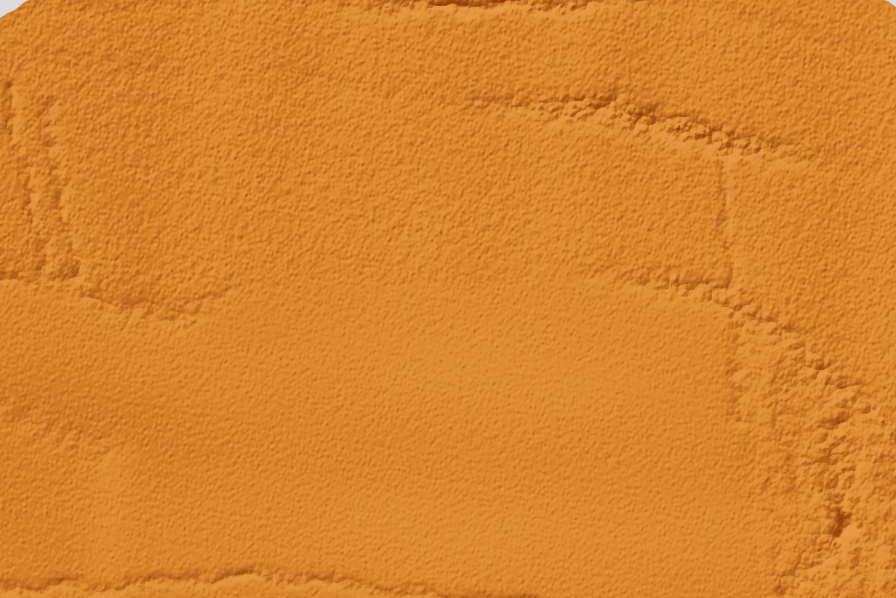
A WebGL 1 fragment shader for this texture:

```glsl
precision highp float;
// Smoothed ochre powder: fine grain, crumbling ridges and cracks, lit from the upper left.
uniform vec2 u_resolution;

#define BASE_COLOR vec3(0.851, 0.524, 0.174)
#define BACKDROP vec3(0.86, 0.86, 0.87)
#define LIGHT_DIR vec2(-0.55, 0.83)
#define LIGHT_GAIN 0.044
#define GRAIN_SCALE 185.0
#define GRAIN_HEIGHT 1.4
#define LUMP_SCALE 36.0
#define LUMP_HEIGHT 4.4
#define STEP_HEIGHT 0.017
#define CRACK_DEPTH 0.022
#define SAMPLE_STEP 0.002

vec3 hash3(vec2 c) {
  vec3 k = vec3(dot(c, vec2(127.1, 311.7)), dot(c, vec2(269.5, 183.3)), dot(c, vec2(41.3, 289.1)));
  return fract(sin(k) * 43758.55);
}

// Cellular noise: x is the distance to the nearest point, y a sum of soft bumps and pits.
vec2 cells(vec2 p) {
  vec2 id = floor(p), f = p - id;
  float nearest = 2.0, bumps = 0.0;
  for (int j = -1; j <= 1; j++) {
    for (int i = -1; i <= 1; i++) {
      vec2 o = vec2(float(i), float(j));
      vec3 r = hash3(id + o);
      vec2 d = o + r.xy - f;
      float d2 = dot(d, d), k = max(1.0 - d2, 0.0);
      nearest = min(nearest, d2);
      bumps += (2.0 * r.z - 1.0) * k * k * k;
    }
  }
  return vec2(sqrt(nearest), bumps);
}

// Layered sines, each octave turned and bent by the one before.
vec2 wobble(vec2 p) {
  vec2 sum = vec2(0.0);
  float amp = 0.5;
  for (int i = 0; i < 4; i++) {
    sum += amp * sin(p.yx + 2.0 * sum.yx + vec2(1.3, 4.1) * float(i));
    p = mat2(1.5, 1.1, -1.1, 1.5) * p;
    amp *= 0.6;
  }
  return sum;
}

// Layer edge: x is the step in height, y the rubble along it.
vec2 ridge(float d, float width, float rough) {
  return vec2(smoothstep(-0.008, 0.008, d) * (0.2 + rough) * STEP_HEIGHT, exp(-d * d / (width * width)) * rough);
}

float crack(vec2 p, vec2 a, vec2 b, float width) {
  vec2 ab = b - a;
  float t = clamp(dot(p - a, ab) / dot(ab, ab), 0.0, 1.0);
  float d = length(p - a - ab * t) / width;
  return exp(-d * d);
}

float lowerEdge(float x) {
  float dip = (x - 0.27) / 0.13, fall = max(x - 1.0, 0.0);
  return 0.54 - 0.065 * exp(-dip * dip) - 1.08 * fall * fall;
}

float height(vec2 p) {
  vec2 q = p + 0.008 * wobble(p * 42.0) + 0.01 * wobble(p * 10.0);
  float fall = max(q.x - 1.0, 0.0), mid = q.x - 0.35, lower = q.y - lowerEdge(q.x);
  // Curved edges of the spread layers
  float upperY = 0.905 - 0.09 * q.x - 0.045 * smoothstep(0.9, 1.4, q.x);
  float upperRough = 0.12 + 0.9 * smoothstep(0.7, 1.1, q.x) * (1.0 - smoothstep(1.2, 1.42, q.x));
  float lowerRough = 0.04 + 0.36 * (1.0 - smoothstep(0.25, 0.45, q.x)) + 0.6 * smoothstep(0.9, 1.2, q.x);
  float topRough = 0.15 + 0.7 * smoothstep(0.5, 0.75, q.x) * (1.0 - smoothstep(0.9, 1.15, q.x));
  vec2 edges = ridge(q.y - upperY, 0.025, upperRough) + ridge(lower, 0.024, lowerRough);
  edges += ridge(q.y - 0.993 + 0.37 * fall * fall, 0.014, topRough);
  edges += ridge(q.y - 0.03 + 0.14 * mid * mid, 0.012, 0.4);
  // Cracks at the sides, and a slumped patch at the lower right
  float cracks = crack(q, vec2(0.02, 0.86), vec2(0.07, 0.56), 0.013);
  cracks += crack(q, vec2(0.085, 0.83), vec2(0.125, 0.54), 0.015);
  cracks += 0.85 * crack(q, vec2(1.21, 0.74), vec2(1.215, 0.52), 0.012);
  cracks += 0.8 * crack(q, vec2(1.23, 0.45), vec2(1.24, 0.3), 0.014);
  cracks += crack(q, vec2(1.40, 0.29), vec2(1.42, 0.13), 0.02);
  cracks += crack(q, vec2(1.42, 0.13), vec2(1.31, 0.0), 0.018);
  float smear = crack(q, vec2(-0.02, 0.33), vec2(0.17, 0.25), 0.03);
  float slump = smoothstep(1.22, 1.42, q.x + 0.15 * q.y) * (1.0 - smoothstep(-0.06, 0.03, lower));
  float rubble = edges.y + 0.35 * cracks + 0.25 * smear + 0.28 * slump;
  // Grain is coarser and drawn upright above the lower edge
  float above = smoothstep(-0.06, 0.05, lower);
  float grainy = GRAIN_HEIGHT * mix(0.7, 1.0, max(above, slump));
  float h = grainy * cells(p * vec2(1.0, 0.85) * GRAIN_SCALE).y / GRAIN_SCALE;
  h += 0.45 * grainy * above * cells(p * vec2(95.0, 55.0) + 7.0).y / 95.0;
  // Crumbs in two sizes, and slanted slide marks
  float crumbs = cells(q * LUMP_SCALE).x + 0.4 * cells(p * LUMP_SCALE * 2.1).x;
  h -= rubble * LUMP_HEIGHT * crumbs / LUMP_SCALE;
  vec2 along = vec2(q.x + 0.3 * q.y, q.y - 0.3 * q.x) * vec2(38.0, 12.0);
  h += slump * 2.2 * cells(along).y / 38.0;
  return h + edges.x - CRACK_DEPTH * cracks * cracks * cracks;
}

void main() {
  vec2 p = gl_FragCoord.xy / u_resolution.y, center = p - vec2(0.85, 0.33);
  float shade = LIGHT_GAIN * (height(p) - height(p + LIGHT_DIR * SAMPLE_STEP)) / SAMPLE_STEP;
  // Broad tone: upright streaks above, level bands below, a pale wiped strip
  float above = smoothstep(-0.05, 0.05, p.y - lowerEdge(p.x));
  shade += 0.02 * mix(wobble(vec2(p.x * 4.0, p.y * 18.0)).x, wobble(vec2(p.x * 22.0, p.y * 3.0)).y, above);
  shade += 0.028 * exp(-8.0 * dot(center, center)) - 0.022 * (1.0 - smoothstep(0.0, 0.5, p.x)) - 0.004;
  shade += 0.035 * crack(p, vec2(0.17, 0.0), vec2(0.19, 0.24), 0.035);
  // Highlights flatten and pale, shadows deepen to brown
  float lit = max(shade, 0.0) / (1.0 + 10.0 * max(shade, 0.0));
  float dark = 0.4 * (1.0 - exp(min(shade, 0.0) / 0.4));
  vec3 color = BASE_COLOR + lit * vec3(0.7, 1.0, 1.2) - dark * vec3(1.0, 1.0, 0.5);
  // Bare backdrop in the top corners
  vec2 corner = vec2(min(p.x, u_resolution.x / u_resolution.y - p.x + 0.03), 1.0 - p.y);
  float bare = corner.x + 1.7 * corner.y + 0.006 * wobble(p * 40.0).x;
  color = mix(BACKDROP, color, smoothstep(0.05, 0.056, bare));
  gl_FragColor = vec4(clamp(color, 0.0, 1.0), 1.0);
}
```
